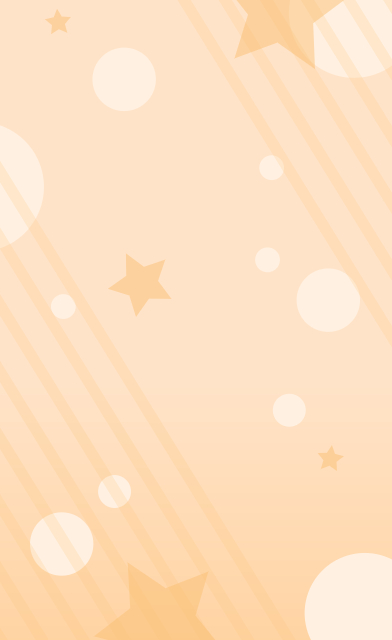
This background is drawn by a Shadertoy shader. Its source:

```glsl
// Peach backdrop with pale discs, amber stars and two fields of slanted stripes.

// Lengths are fractions of the canvas height.
const vec3 PEACH = vec3(1.0, 0.892, 0.788);
const vec3 APRICOT = vec3(1.0, 0.83, 0.64);
const vec3 CREAM = vec3(1.0, 0.943, 0.883);
const vec3 AMBER = vec3(0.98, 0.75, 0.45);
const vec3 STRIPE = vec3(0.98, 0.77, 0.48);

const float GRADIENT_TOP = 0.41;
const float STAR_OPACITY = 0.5;
const float STAR_WAIST = 0.5;
const float STRIPE_OPACITY = 0.22;
const float STRIPE_SLOPE = 1.62;
const float STRIPE_SPACING = 0.0643;
const float STRIPE_WIDTH = 0.0208;
const float RIGHT_FIELD = 0.2773;
const float LEFT_FIELD = -0.155;

// Disc: centre, radius
const vec3 DISCS[11] = vec3[11](
    vec3(0.194, 0.876, 0.0495), vec3(0.553, 0.980, 0.1016),
    vec3(-0.033, 0.708, 0.1016), vec3(0.4245, 0.738, 0.0193),
    vec3(0.418, 0.594, 0.0193), vec3(0.513, 0.531, 0.0495),
    vec3(0.099, 0.521, 0.0193), vec3(0.452, 0.359, 0.0257),
    vec3(0.179, 0.232, 0.0257), vec3(0.0964, 0.150, 0.0495),
    vec3(0.570, 0.042, 0.094));

// Star: centre, radius, angle of one tip in degrees
const vec4 STARS[5] = vec4[5](
    vec4(0.091, 0.965, 0.0215, 95.0),
    vec4(0.2208, 0.557, 0.053, 117.0),
    vec4(0.516, 0.283, 0.0217, 83.0),
    vec4(0.2526, 0.0273, 0.108, 119.5),
    vec4(0.4406, 0.987, 0.108, 82.5));

float coverage(float dist) {
    return clamp(0.5 - dist * iResolution.y, 0.0, 1.0);
}

// Signed distance to the edge lines of a five-pointed star.
float starDistance(vec2 p, float radius, float tipAngle) {
    float sector = radians(72.0);
    float angle = atan(p.y, p.x) - tipAngle;
    angle = abs(mod(angle + 0.5 * sector, sector) - 0.5 * sector);
    vec2 folded = length(p) * vec2(cos(angle), sin(angle));
    vec2 tip = vec2(radius, 0.0);
    vec2 notch = STAR_WAIST * radius * vec2(cos(0.5 * sector), sin(0.5 * sector));
    vec2 edge = notch - tip;
    return dot(folded - tip, normalize(vec2(edge.y, -edge.x)));
}

// Parallel bands that spread outward from the two field borders.
float stripeMask(vec2 p) {
    float across = p.x + (p.y - 1.0) / STRIPE_SLOPE;
    float inField = max(across - RIGHT_FIELD, LEFT_FIELD - across);
    float halfStep = 0.5 * STRIPE_SPACING;
    float halfWidth = 0.5 * STRIPE_WIDTH;
    float offset = mod(inField - halfWidth + halfStep, STRIPE_SPACING) - halfStep;
    float stretch = length(vec2(1.0, 1.0 / STRIPE_SLOPE));
    return coverage((abs(offset) - halfWidth) / stretch) * step(-halfWidth, inField);
}

void mainImage(out vec4 fragColor, in vec2 fragCoord) {
    vec2 p = fragCoord / iResolution.y;

    // Background gradient
    vec3 color = mix(APRICOT, PEACH, clamp(p.y / GRADIENT_TOP, 0.0, 1.0));

    // Discs
    for (int i = 0; i < DISCS.length(); i++) {
        vec3 disc = DISCS[i];
        color = mix(color, CREAM, coverage(length(p - disc.xy) - disc.z));
    }

    // Stripes
    color = mix(color, STRIPE, STRIPE_OPACITY * stripeMask(p));

    // Stars
    for (int i = 0; i < STARS.length(); i++) {
        vec4 star = STARS[i];
        float dist = starDistance(p - star.xy, star.z, radians(star.w));
        color = mix(color, AMBER, STAR_OPACITY * coverage(dist));
    }

    fragColor = vec4(color, 1.0);
}
```
